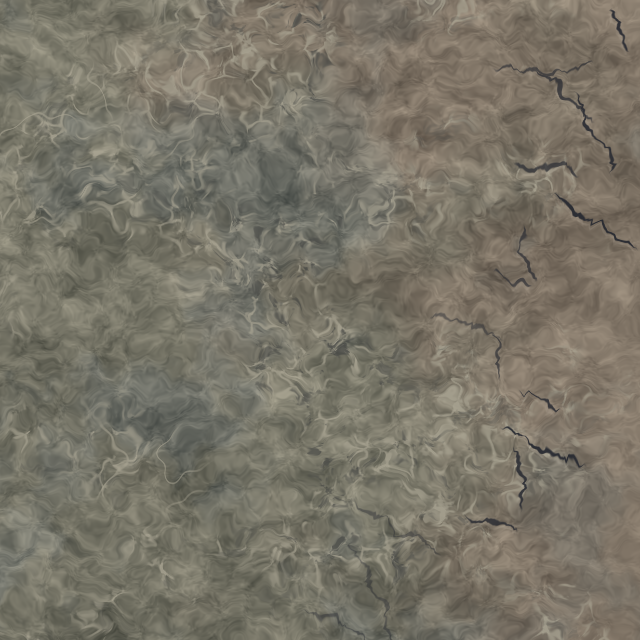
Reproduce this texture procedurally as a Shadertoy shader.

```glsl
// Weathered grey-brown rock face with pale mineral flecks and short dark cracks.
#define OLIVE vec3(0.462, 0.456, 0.400)
#define BROWN vec3(0.505, 0.458, 0.402)
#define SLATE vec3(0.430, 0.445, 0.425)
#define PALE vec3(0.670, 0.650, 0.580)
#define SOOT vec3(0.270, 0.275, 0.265)
#define CRACK_COLOR vec3(0.150, 0.160, 0.190)
#define GRAIN_CONTRAST 0.36
#define CLOUD_CONTRAST 0.16
#define FLECK_SCALE 34.0
#define CRACK_COUNT 17
#define CRACK_WIDTH 0.0042

vec2 hash2(vec2 p) {
    vec3 q = fract(p.xyx * vec3(0.1031, 0.1030, 0.0973));
    q += dot(q, q.yzx + 33.33);
    return fract((q.xx + q.yz) * q.zy);
}

float noise(vec2 p) {
    vec2 i = floor(p), f = fract(p);
    f = f * f * (3.0 - 2.0 * f);
    float low = mix(hash2(i).x, hash2(i + vec2(1, 0)).x, f.x);
    float high = mix(hash2(i + vec2(0, 1)).x, hash2(i + vec2(1, 1)).x, f.x);
    return mix(low, high, f.y);
}

float layered(vec2 p, float gain) {
    float sum = 0.0, amp = 1.0, total = 0.0;
    for (int i = 0; i < 4; i++) {
        sum += amp * noise(p);
        total += amp;
        amp *= gain;
        p = mat2(0.8, 0.6, -0.6, 0.8) * p * 2.03 + 17.3;
    }
    return sum / total;
}

// Cellular noise: gap between the two nearest seeds, zero on cell borders
float cellBorder(vec2 p) {
    vec2 i = floor(p), f = fract(p);
    float nearest = 8.0, second = 8.0;
    for (int y = -1; y <= 1; y++)
    for (int x = -1; x <= 1; x++) {
        vec2 cell = vec2(x, y);
        float d = length(cell + hash2(i + cell) - f);
        second = min(second, max(nearest, d));
        nearest = min(nearest, d);
    }
    return second - nearest;
}

// Tapered, wandering strokes, mostly falling to the right, some upright
float cracks(vec2 p) {
    float mask = 0.0;
    for (int i = 0; i < CRACK_COUNT; i++) {
        float id = float(i);
        vec2 h = hash2(vec2(id + 3.0, 41.0)), k = hash2(vec2(id + 9.0, 87.0));
        float y = (id + h.y) / float(CRACK_COUNT);
        vec2 center = vec2(mix(0.53, 0.82, sqrt(y)) + 0.2 * (h.x - 0.15), y);
        float angle = i % 3 == 1 ? -1.45 + 0.3 * k.x : -0.65 * k.x;
        vec2 dir = vec2(cos(angle), sin(angle)), d = p - center;
        float along = dot(d, dir), across = dot(d, vec2(-dir.y, dir.x));
        float reach = mix(0.03, 0.095, k.y);
        float taper = 1.0 - abs(along) / reach;
        if (taper <= 0.0) continue;
        across += 0.045 * (layered(vec2(along * 28.0, id * 7.7), 0.6) - 0.5);
        float width = CRACK_WIDTH * sqrt(taper) * (0.15 + 1.1 * noise(vec2(along * 70.0, id * 5.1)));
        float ink = 1.0 - smoothstep(width - 0.0015, width + 0.0018, abs(across));
        mask = max(mask, ink * mix(0.4, 0.95, h.x) * smoothstep(0.0, 0.2, taper));
    }
    return mask;
}

void mainImage(out vec4 fragColor, in vec2 fragCoord) {
    vec2 p = fragCoord / iResolution.y;

    // Swirled coordinates for the fibrous surface
    vec2 swirl = vec2(layered(p * 9.0, 0.6), layered(p * 9.0 + 31.7, 0.6)) - 0.5;
    vec2 ripple = vec2(noise(p * 48.0 + 5.0), noise(p * 48.0 + 63.0)) - 0.5;
    vec2 q = p + 0.07 * swirl + 0.016 * ripple;

    // Broad stains: olive on the left, brown on the right, slate in patches
    float stain = layered(p * 3.2 + 4.0, 0.55);
    float brown = smoothstep(0.25, 0.8, p.x + 1.1 * (stain - 0.5));
    vec3 color = mix(OLIVE, BROWN, brown);
    float slate = smoothstep(0.5, 0.72, layered(q * 5.5 + 52.0, 0.6));
    color = mix(color, SLATE, 0.65 * slate * (1.0 - 0.5 * brown));

    // Cloudy tone and fine grain; darker parts lean to neutral grey
    float smoothSide = smoothstep(0.78, 1.0, p.x + 0.4 * (stain - 0.5));
    float grain = layered(q * vec2(25.0, 34.0), 0.85) - 0.5;
    float tone = CLOUD_CONTRAST * (layered(q * 7.0 + 23.0, 0.6) - 0.5);
    tone += GRAIN_CONTRAST * grain * (1.0 - 0.4 * smoothSide);
    color += tone * vec3(1.06, 1.0, 0.9);

    // Rough patches, densest in a wandering upright band
    float bandOffset = (p.x - 0.52 - 0.06 * sin(5.0 * p.y + 1.0)) / 0.14;
    float band = exp(-bandOffset * bandOffset);
    float patchNoise = layered(p * 7.0 + 71.0, 0.65) + 0.11 * band - 0.07 * smoothSide;
    float rough = smoothstep(0.48, 0.68, patchNoise);

    // Pale broken threads and blots
    float thread = 1.0 - smoothstep(0.03, 0.24, cellBorder(q * FLECK_SCALE));
    thread *= smoothstep(0.42, 0.65, noise(q * 58.0 + 13.0));
    float blot = smoothstep(0.60, 0.76, layered(q * 31.0 + 90.0, 0.7));
    color = mix(color, PALE, clamp(rough * (0.65 * thread + 0.6 * blot), 0.0, 0.8));

    // Dark pits, mainly within the band
    float pit = smoothstep(0.57, 0.74, layered(q * vec2(32.0, 40.0) + 140.0, 0.7));
    color = mix(color, SOOT, 0.75 * pit * rough * (0.35 + 0.65 * band));

    // Thin pale veins on the left
    float vein = 1.0 - smoothstep(0.001, 0.009, abs(layered(p * 4.5 + 8.0, 0.6) - 0.5));
    vein *= smoothstep(0.5, 0.68, noise(p * 7.0 + 19.0)) * (1.0 - smoothstep(0.25, 0.45, p.x));
    color = mix(color, PALE, 0.55 * vein);

    // Cracks with a faint lit lower lip
    vec2 r = p + 0.012 * ripple;
    float crack = cracks(r);
    float lip = max(cracks(r + vec2(0.002, 0.006)) - crack, 0.0);
    color = mix(color + 0.05 * lip, CRACK_COLOR, crack);

    fragColor = vec4(clamp(color, 0.0, 1.0), 1.0);
}
```
